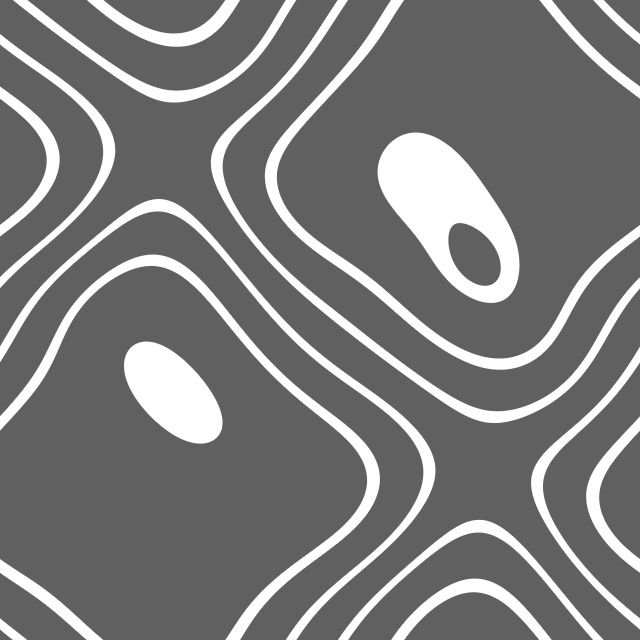
Write a WebGL 2 fragment shader that draws this pattern.

```glsl
#version 300 es
precision highp float;

#define GROUND vec3(0.378)
#define INK vec3(1.0)
#define STEEPNESS 1.7
#define DIAMOND 0.3
#define PLATEAU 2.2
#define LINE_HALF_WIDTH 0.1
#define WOBBLE 0.013
#define RIPPLE 0.005

uniform vec2 u_resolution;
out vec4 fragColor;

const float TAU = 6.2831853;

// Wrapping bump; slant stretches it along the falling diagonal
float bump(vec2 p, vec2 center, float tightness, float slant) {
    vec2 angle = TAU * (p - center);
    vec2 c = cos(angle), s = sin(angle);
    return exp(-tightness * (2.0 - c.x - c.y + slant * s.x * s.y));
}

// Gentle periodic distortion with whole-number frequencies
vec2 warp(vec2 p) {
    vec2 slow = sin(TAU * (2.0 * p.yx + vec2(0.10, 0.35)));
    vec2 fast = sin(TAU * (3.0 * p.yx + p.xy + vec2(0.60, 0.20)));
    return p + WOBBLE * slow + RIPPLE * fast;
}

// One hill and one hollow per tile, both with flattened tops
float terrain(vec2 p) {
    vec2 wave = cos(TAU * (p - 0.25));
    float skew = wave.x - wave.y;
    float h = STEEPNESS * (wave.x + wave.y) * (1.0 + DIAMOND * skew * skew);
    float excess = h * h / (PLATEAU * PLATEAU);
    h /= pow(1.0 + excess * excess * excess, 1.0 / 6.0);

    // Summit patch, then the longer patch and pit of the hollow
    h += 0.38 * bump(p, vec2(0.25, 0.41), 3.05, 0.51);
    h -= 0.40 * bump(p, vec2(0.70, 0.655), 3.0, 0.8);
    h -= 0.28 * bump(p, vec2(0.765, 0.565), 12.0, 0.0);
    return h;
}

void main() {
    vec2 uv = gl_FragCoord.xy / u_resolution;
    float height = terrain(warp(uv));

    // Bands of constant height range, smoothed over about one pixel
    float slope = max(length(vec2(dFdx(height), dFdy(height))), 1e-4);
    float edge = abs(fract(height) - 0.5) - LINE_HALF_WIDTH;
    float ink = clamp(0.5 - edge / slope, 0.0, 1.0);

    fragColor = vec4(mix(GROUND, INK, ink), 1.0);
}
```
